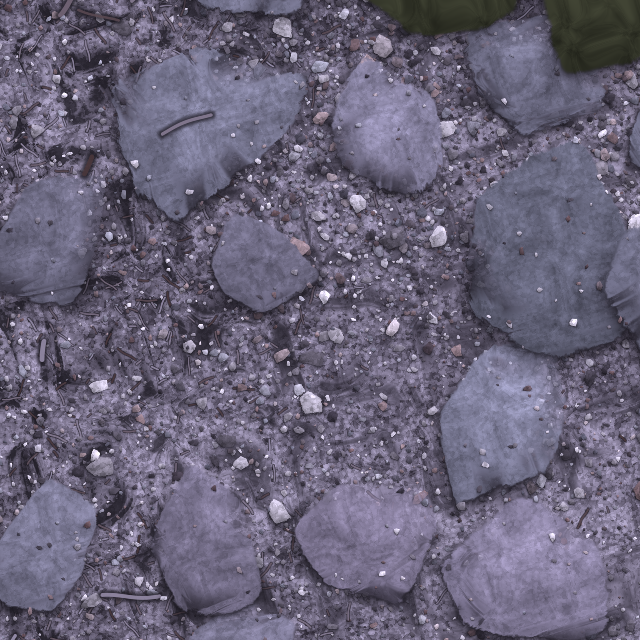
Reproduce this texture procedurally as a Shadertoy shader.

```glsl
const float TAU = 6.2831853;
const vec3 SHADE = vec3(0.10, 0.09, 0.12);
const vec3 SOIL_DARK = vec3(0.225, 0.205, 0.26);
const vec3 SOIL_LIGHT = vec3(0.64, 0.605, 0.73);
const vec3 MAUVE_STONE = vec3(0.54, 0.505, 0.63);
const vec3 BLUE_STONE = vec3(0.475, 0.485, 0.59);
const vec3 PALE_CHIP = vec3(0.88, 0.85, 0.95);
const vec3 RUST = vec3(0.48, 0.35, 0.37);
const vec3 MOSS = vec3(0.225, 0.235, 0.18);
const vec2 LIGHT = vec2(0.35, 0.94);

float hash(vec2 p) {
    vec3 q = fract(p.xyx * 0.1031);
    q += dot(q, q.yzx + 33.33);
    return fract((q.x + q.y) * q.z);
}
vec2 hash2(vec2 p) { return vec2(hash(p + 3.17), hash(p + 41.73)); }
mat2 rotation(float a) { return mat2(cos(a), sin(a), -sin(a), cos(a)); }

// Warped layered sines, roughly -1 to 1
float sines(vec2 p) {
    float sum = 0.0, amp = 0.6;
    for (int i = 0; i < 5; i++) {
        p = rotation(1.1) * p * 1.8 + 1.2 * sin(p.yx * 1.3 + 2.0);
        sum += amp * sin(p.x) * sin(p.y);
        amp *= 0.68;
    }
    return sum;
}

// Cellular grains: x is a random tone per grain, y the distance to its centre
vec2 grains(vec2 p) {
    vec2 nearest = vec2(0.0, 2.0);
    for (int i = 0; i < 9; i++) {
        vec2 c = floor(p) + vec2(i % 3, i / 3) - 1.0;
        float d = length(c + hash2(c) - p);
        if (d < nearest.y) nearest = vec2(hash(c + 7.7), d);
    }
    return nearest;
}

// Irregular polygon of about unit radius with slightly worn corners
float stoneDistance(vec2 p, vec2 seed) {
    float sum = 0.0;
    for (int i = 0; i < 6; i++) {
        float k = float(i), a = (k + 0.75 * hash(seed + k * 3.7)) * TAU / 6.0;
        float reach = mix(0.6, 1.0, hash(seed + k * 5.3 + 1.9));
        sum += exp(16.0 * (dot(p, vec2(cos(a), sin(a))) - reach));
    }
    return log(sum) / 16.0;
}

// Scattered stones; bedded is 0 for loose pebbles, 1 for half-buried slabs
vec3 stones(vec3 col, vec2 uv, float scale, float density, vec2 sizes, float rough, float wobble, float bedded) {
    for (int i = 0; i < 9; i++) {
        vec2 c = floor(uv * scale) + vec2(i % 3, i / 3) - 1.0;
        vec2 seed = c + mix(scale * 1.37, 23.4, bedded);
        if (hash(seed) > density + 0.1 * c.x * bedded) continue;
        float size = mix(sizes.x, sizes.y, pow(hash(seed + 8.1), 1.5 - 0.5 * bedded));
        vec2 centre = c + mix(hash2(seed), vec2(0.5), 0.56 * bedded);
        vec2 offset = (uv * scale - centre) / size;
        if (dot(offset, offset) > 4.0) continue;
        vec2 p = rotation(TAU * hash(seed + 5.9)) * offset * vec2(1.0, 1.0 + 0.75 * hash(seed + 2.3));
        float d = stoneDistance(p, seed) + mix(0.08, 0.03, bedded) * rough + 0.06 * wobble * bedded;
        float edge = 0.0008 * scale / size + 0.012 * bedded;
        float tint = hash(seed + 12.7), facing = dot(offset, LIGHT);
        vec3 chip = mix(SOIL_DARK, PALE_CHIP, pow(hash(seed + 6.4), 1.2));
        chip = mix(chip, tint < 0.5 ? RUST : BLUE_STONE, 0.6 * smoothstep(0.25, 0.5, abs(tint - 0.5)));
        vec3 slab = mix(MAUVE_STONE, BLUE_STONE, hash(seed + 4.4)) * mix(0.83, 1.08, hash(seed + 9.6));
        vec3 tone = mix(chip, slab * (1.0 + 0.13 * wobble), bedded);
        tone *= 1.0 + mix(0.28, 0.12, bedded) * facing + 0.23 * rough;
        float buried = bedded * smoothstep(-0.4, 0.0, d) * smoothstep(-0.1, 0.5, wobble + 0.3 * rough);
        float below = smoothstep(0.65, -0.7, facing);
        col = mix(col, SHADE, 0.87 * below * exp(-mix(5.0, 11.0, bedded) * max(d, 0.0)));
        col = mix(col, tone, smoothstep(edge, -edge, d) * (0.96 - 0.7 * buried));
    }
    return col;
}

vec3 twigs(vec3 col, vec2 uv, float scale, float density) {
    for (int i = 0; i < 9; i++) {
        vec2 c = floor(uv * scale) + vec2(i % 3, i / 3) - 1.0;
        vec2 seed = c + scale * 2.71;
        if (hash(seed) > density) continue;
        vec2 p = rotation(TAU * hash(seed + 9.2)) * (uv * scale - c - hash2(seed));
        p.y += 0.025 * sin(p.x * 6.0 + TAU * hash(seed + 1.1));
        float thickness = mix(0.012, 0.03, hash(seed + 4.8)) + 0.0006 * scale, edge = 0.0009 * scale;
        float d = length(vec2(max(abs(p.x) - mix(0.1, 0.6, hash(seed + 7.7)), 0.0), p.y)) - thickness;
        col = mix(col, SHADE, 0.7 * smoothstep(0.08, 0.0, d));
        col = mix(col, mix(RUST * 0.6, SOIL_LIGHT, hash(seed + 3.6)), 0.85 * smoothstep(edge, -edge, d));
    }
    return col;
}

vec3 mossyBoulder(vec3 col, vec2 uv, vec2 centre, vec2 radius, float grain) {
    vec2 p = (uv - centre) / radius;
    float d = stoneDistance(p, centre) + 0.03 * grain;
    col = mix(col, SHADE, 0.7 * exp(-9.0 * max(d, 0.0)));
    return mix(col, MOSS * (1.0 + 0.25 * p.y + 0.2 * grain), smoothstep(0.03, -0.03, d));
}

void mainImage(out vec4 fragColor, in vec2 fragCoord) {
    vec2 uv = fragCoord / iResolution.y;
    float broad = sines(uv * 4.0 + 3.0), fine = sines(uv * 42.0), wobble = sines(uv * 12.0);
    vec2 grit = grains(uv * 130.0 + 0.4 * fine), dust = grains(uv * 230.0);
    float speckle = grit.x - 0.5 + 0.9 * (dust.x - 0.5) + 0.6 * (0.45 - grit.y);
    float litter = smoothstep(0.65, 0.1, uv.x + 0.15 * broad);
    float gravel = smoothstep(0.2, 0.8, uv.y + 0.25 * broad) * smoothstep(0.15, 0.5, uv.x);
    // Trodden soil with dark litter hollows
    vec3 col = mix(SOIL_DARK, SOIL_LIGHT, clamp(0.55 + 0.22 * broad + 0.26 * fine + 0.46 * speckle, -0.1, 1.15));
    float hollow = sines(uv * 24.0 + 7.0) + 0.4 * speckle;
    col = mix(col, SHADE, (0.45 + 0.4 * litter) * smoothstep(0.1, 0.75, hollow));
    // Loose fragments, from grit up to bedded slabs
    vec2 sizes = vec2(0.2, 0.55);
    col = stones(col, uv, 95.0, 0.32 + 0.35 * gravel, sizes, speckle, wobble, 0.0);
    col = twigs(col, uv, 36.0, 0.08 + 0.4 * litter);
    col = stones(col, uv, 48.0, 0.14 + 0.45 * gravel, sizes, speckle, wobble, 0.0);
    col = stones(col, uv, 24.0, 0.05 + 0.25 * gravel, sizes, speckle, wobble, 0.0);
    col = stones(col, uv, 4.2, 0.62, vec2(0.42, 0.72), 0.6 * fine + 0.5 * speckle, wobble, 1.0);
    col = twigs(col, uv, 9.0, 0.03 + 0.16 * litter);
    col = stones(col, uv, 75.0, 0.06, sizes, speckle, wobble, 0.0);
    // Green boulders at the upper edge
    col = mossyBoulder(col, uv, vec2(0.70, 1.04), vec2(0.13, 0.10), fine);
    col = mossyBoulder(col, uv, vec2(0.96, 1.01), vec2(0.12, 0.12), fine);
    fragColor = vec4(col, 1.0);
}
```
